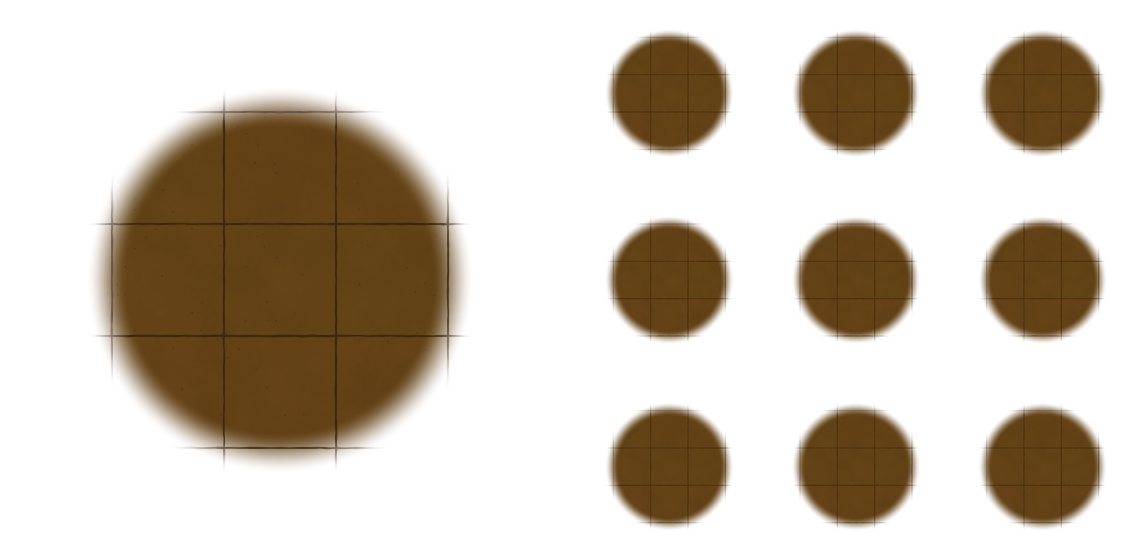
Left: one tile. Right: repeated 3 by 3.
Reproduce this texture procedurally as a Shadertoy shader.

```glsl
float hash(vec2 p) {
    vec3 q = fract(vec3(p.xyx) * 0.1031);
    q += dot(q, q.yzx + 33.33);
    return fract((q.x + q.y) * q.z);
}

// Value noise that wraps after a whole number of cells
float noise(vec2 p, float period) {
    vec2 i = floor(p), f = fract(p);
    f = f * f * (3.0 - 2.0 * f);
    vec2 a = mod(i, period), b = mod(i + 1.0, period);
    return mix(mix(hash(a), hash(vec2(b.x, a.y)), f.x),
               mix(hash(vec2(a.x, b.y)), hash(b), f.x), f.y);
}

float fbm(vec2 p, float period) {
    float sum = 0.0, gain = 0.5;
    for (int i = 0; i < 4; i++) {
        sum += gain * noise(p * period, period);
        period *= 2.0;
        gain *= 0.5;
    }
    return sum;
}

// Coverage of the uneven grout lines that cross one axis
float groutLine(float across, float along, float seed, float pixel) {
    float id = mod(floor(across * 5.0 + 0.5), 5.0);
    float row = id * 7.0 + seed;
    float offset = (fract(across * 5.0 + 0.5) - 0.5) / 5.0;
    offset += 0.0012 * (noise(vec2(along * 70.0, row), 70.0) - 0.5);
    float segment = hash(vec2(mod(floor(along * 5.0), 5.0), row + 3.0));
    float halfWidth = 0.0012 + 0.0005 * segment
                    + 0.0007 * noise(vec2(along * 110.0, row + 1.0), 110.0);
    float line = 1.0 - smoothstep(halfWidth - 0.6 * pixel, halfWidth + 0.6 * pixel, abs(offset));
    return line * (0.8 + 0.2 * noise(vec2(along * 50.0, row + 2.0), 50.0));
}

void mainImage(out vec4 fragColor, in vec2 fragCoord) {
    vec2 p = fragCoord / iResolution.xy;
    float pixel = 1.0 / min(iResolution.x, iResolution.y);
    float radius = length(p - 0.5);

    // Glazed tiles with slight differences of hue and soft mottling
    float tone = hash(mod(floor(p * 5.0), 5.0) + 11.0);
    vec3 tile = mix(vec3(0.382, 0.262, 0.086), vec3(0.392, 0.254, 0.088), tone);
    tile *= 0.95 + 0.1 * fbm(p, 16.0);
    tile *= 0.99 + 0.02 * noise(p * 160.0, 160.0);

    // Sparse dark specks
    vec2 cell = floor(p * 60.0);
    vec2 center = 0.3 + 0.4 * vec2(hash(cell + 5.0), hash(cell + 71.0));
    float speck = 1.0 - smoothstep(0.04, 0.16, length(fract(p * 60.0) - center));
    tile *= 1.0 - 0.15 * speck * step(0.95, hash(cell + 131.0));

    // Grout, paler where it meets the left and upper rim
    float grout = max(groutLine(p.x, p.y, 2.0, pixel), groutLine(p.y, p.x, 44.0, pixel));
    float paleRim = max(1.0 - smoothstep(0.2, 0.24, p.x), smoothstep(0.77, 0.8, p.y));
    vec3 groutColor = mix(vec3(0.23, 0.14, 0.05), vec3(0.45, 0.35, 0.38), 0.7 * paleRim);

    // Round vignette to white; the grout reaches slightly further out
    float tileFade = 1.0 - smoothstep(0.272, 0.346, radius);
    float groutFade = 1.0 - smoothstep(0.285, 0.36, radius);
    vec3 color = mix(vec3(1.0), tile, tileFade);
    color = mix(color, groutColor, grout * groutFade);
    fragColor = vec4(color, 1.0);
}
```
